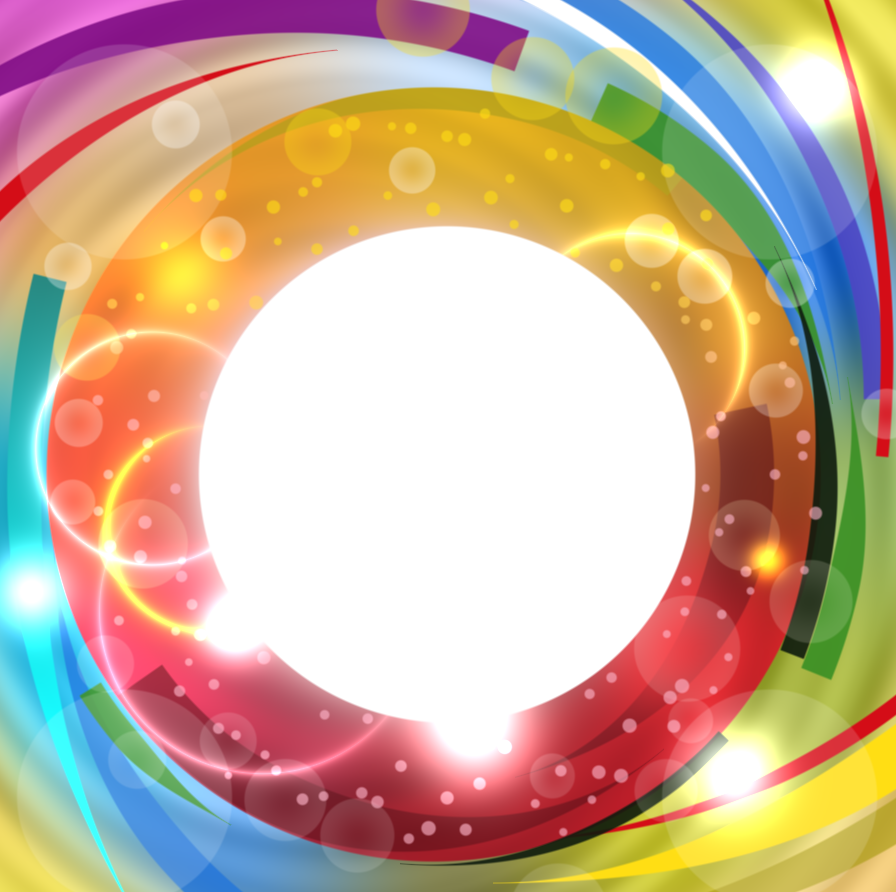
A Shadertoy shader for this background:

```glsl
const float EDGE = .0016;
const float CORE_RADIUS = .277;
const vec2 CORE = vec2(.499, .466);
const vec2 RING = vec2(.484, .466);
const vec4 WHITE = vec4(1);
const vec4 RED = vec4(.83, .05, .09, 1);
const vec4 BLUE = vec4(.12, .45, .86, .75);
const vec4 GREEN = vec4(.22, .56, .14, .9);
const vec4 GOLD = vec4(1, .87, .08, 1);
const vec4 OLIVE = vec4(.68, .62, .1, .7);
const vec4 MAROON = vec4(.33, .05, .08, .55);
const vec4 DARK = vec4(.05, .1, .05, .9);
const vec3 PINK = vec3(1, .72, .8);

// Colour wheels, counter-clockwise from the right
const vec3 OUTER[12] = vec3[12](
  vec3(.6,.72,.4), vec3(.2,.48,.86), vec3(.45,.72,.9), vec3(.76,.85,.95),
  vec3(.87,.76,.62), vec3(.87,.68,.36), vec3(.1,.65,.75), vec3(.2,.78,.95),
  vec3(.35,.6,.85), vec3(.5,.5,.3), vec3(.78,.77,.2), vec3(.65,.7,.25));
const vec3 BODY[12] = vec3[12](
  vec3(.62,.27,.12), vec3(.74,.49,.13), vec3(.8,.62,.1), vec3(.88,.68,.1),
  vec3(.91,.6,.15), vec3(.95,.48,.18), vec3(.9,.3,.22), vec3(.9,.23,.38),
  vec3(.62,.15,.24), vec3(.6,.1,.14), vec3(.66,.1,.14), vec3(.8,.13,.15));

vec2 hash2(float n) { return fract(sin(n * vec2(12.7, 31.1) + 1.3) * 437.5); }

vec2 slope(vec2 cell) { return hash2(dot(cell, vec2(1.7, 9.2))) * 2. - 1.; }

float gradientNoise(vec2 p) {
  vec2 i = floor(p), f = p - i, u = f * f * (3. - 2. * f), e = vec2(1, 0);
  return mix(mix(dot(slope(i), f), dot(slope(i + e), f - e), u.x),
    mix(dot(slope(i + e.yx), f - e.yx), dot(slope(i + 1.), f - 1.), u.x), u.y);
}

vec3 wheel(vec3 stops[12], float angle) {
  float s = mod(angle, 360.) / 30.;
  int i = int(s);
  return mix(stops[i % 12], stops[(i + 1) % 12], smoothstep(0., 1., fract(s)));
}

float bearing(vec2 d) { return degrees(atan(d.y, d.x)); }

vec2 polar(float angle, float r) { return r * vec2(cos(radians(angle)), sin(radians(angle))); }

float disc(vec2 p, vec2 c, float r) { return smoothstep(EDGE, -EDGE, length(p - c) - r); }

float glow(vec2 p, vec2 c, float r) { return exp(-dot(p - c, p - c) / (r * r)); }

// Curved blade: pointed at the first angle, cut square at the second
void blade(inout vec3 col, vec4 tint, vec2 d, float r, float w, float from, float to) {
  float span = abs(to - from);
  float t = mod((bearing(d) - from) * sign(to - from), 360.) / span;
  float across = w * smoothstep(0., .7, t) - abs(length(d) - r);
  float along = (1. - t) * radians(span) * r;
  float mask = smoothstep(-EDGE, EDGE, across) * smoothstep(-EDGE, EDGE, along);
  col = mix(col, tint.rgb, tint.a * mask);
}

// Luminous arc fading toward both ends
float lightArc(vec2 d, float r, float middle, float reach) {
  float away = abs(mod(bearing(d) - middle + 180., 360.) - 180.);
  float x = abs(length(d) - r);
  return (exp(-x / .004) + .45 * exp(-x / .018)) * smoothstep(reach, reach * .3, away);
}

float streaks(vec2 d, float frequency) {
  float r = length(d);
  return gradientNoise(vec2(r * frequency + 3. * d.x / r, 2. * d.y / r));
}

vec3 backdrop(vec2 p) {
  vec2 d = p - CORE, pivot = p - vec2(.55, .8);
  vec3 low = mix(vec3(.93,.88,.35), vec3(.95,.8,.5), p.x);
  vec3 high = mix(vec3(.82,.33,.76), vec3(.88,.85,.3), smoothstep(.4, .9, p.x));
  vec3 col = mix(wheel(OUTER, bearing(d)), mix(low, high, p.y), smoothstep(.5, .64, length(d)));
  col += .32 * streaks(d, 26.);
  // Upper sweeps
  blade(col, vec4(.5,.05,.52,.9), p - vec2(.33,.245), .738, .024, 150., 70.);
  blade(col, RED, p - vec2(.43,.33), .612, .012, 95., 150.);
  blade(col, BLUE, p - vec2(.38,.5), .56, .025, 5., 70.);
  blade(col, WHITE, p - vec2(.3,.4), .669, .01, 24., 75.);
  blade(col, vec4(.3,.27,.76,.9), p - vec2(.4,.55), .577, .013, 65., 0.);
  blade(col, RED, p - vec2(-.2,.6), 1.19, .007, 30., -5.5);
  // Left and lower sweeps
  blade(col, vec4(.08, vec2(1.2 - p.y), .9), p - vec2(1,.45), .973, .019, 212., 166.);
  blade(col, BLUE, p - vec2(.6,.4), .54, .022, 180., 240.);
  blade(col, GREEN, p - RING, .452, .014, 240., 212.);
  blade(col, OLIVE, pivot, .85, .022, 262., 320.);
  blade(col, GOLD, pivot, .79, .03, 270., 320.);
  blade(col, RED, pivot, .743, .009, 270., 315.);
  // Green rims on the right
  blade(col, GREEN, p - vec2(.35,.47), .605, .018, 10., -22.);
  blade(col, GREEN, p - RING, .452, .026, 10., 66.);
  return col;
}

vec3 ringBody(vec2 p) {
  vec2 d = p - CORE;
  float r = length(d), angle = bearing(d);
  vec3 col = wheel(BODY, angle) * (1. + .35 * streaks(d, 20.));
  blade(col, OLIVE, p - RING, .422, .016, 140., 50.);
  blade(col, MAROON, p - RING, .35, .03, 285., 372.);
  blade(col, MAROON, p - RING, .4, .03, 310., 215.);
  col = mix(col, vec3(1,.2,.23), .8 * glow(p, vec2(.75,.27), .07));
  // Pale inner rim, strongest at the upper left
  float rim = .6 + .35 * cos(radians(angle - 160.));
  return mix(col, vec3(.93,.78,.78), rim * exp(-max(r - CORE_RADIUS, 0.) / .035));
}

void mainImage(out vec4 fragColor, in vec2 fragCoord) {
  vec2 p = fragCoord / iResolution.x;
  vec3 col = mix(backdrop(p), ringBody(p), disc(p, RING, .432));
  blade(col, DARK, p - vec2(.35,.47), .572, .014, 26., -21.);
  blade(col, DARK, p - RING, .436, .008, 265., 318.);

  // Translucent bubbles
  for (float i = 0.; i < 30.; i++) {
    vec2 h = hash2(i + 4.);
    float size = mix(.025, .06, h.x * h.x);
    vec2 c = CORE + polar(i * 12. + 9. * h.y, mix(.33, .52, h.y));
    float upper = smoothstep(.2, .8, c.y);
    float fill = mix(.35, 1., smoothstep(0., size, length(p - c)));
    vec4 tint = mix(WHITE, GOLD, step(.5, h.x) * upper);
    col = mix(col, tint.rgb, disc(p, c, size) * fill * mix(.14, .34, upper));
  }
  col = mix(col, WHITE.rgb, .15 * disc(abs(p - CORE), vec2(.36), .12));

  // Small sparkles around the ring
  for (float i = 0.; i < 120.; i++) {
    vec2 h = hash2(i + 51.);
    vec2 c = CORE + polar(i * 3., mix(.285, .42, h.x));
    vec3 tint = mix(GOLD.rgb, PINK, smoothstep(.75, .5, c.y));
    col = mix(col, tint, .6 * disc(p, c, mix(.004, .008, h.y)));
  }

  // Luminous arcs and flares
  col += vec3(.65,.58,.35) * lightArc(p - vec2(.703,.607), .128, 45., 110.);
  col += PINK * .6 * lightArc(p - vec2(.17,.495), .13, 190., 175.);
  col += GOLD.rgb * .85 * lightArc(p - vec2(.234,.405), .115, 200., 120.);
  col += PINK * .5 * lightArc(p - vec2(.293,.314), .182, 235., 110.);
  col += glow(p, vec2(.912,.9), .04) + glow(p, vec2(.82,.13), .045) + glow(p, vec2(.035,.335), .04)
    + glow(p, vec2(.26,.295), .035) + glow(p, vec2(.53,.18), .06);
  col += GOLD.rgb * (glow(p, vec2(.857,.37), .018) + .5 * glow(p, vec2(.2,.69), .05));

  col = mix(col, WHITE.rgb, disc(p, CORE, CORE_RADIUS));
  fragColor = vec4(clamp(col, 0., 1.), 1);
}
```
